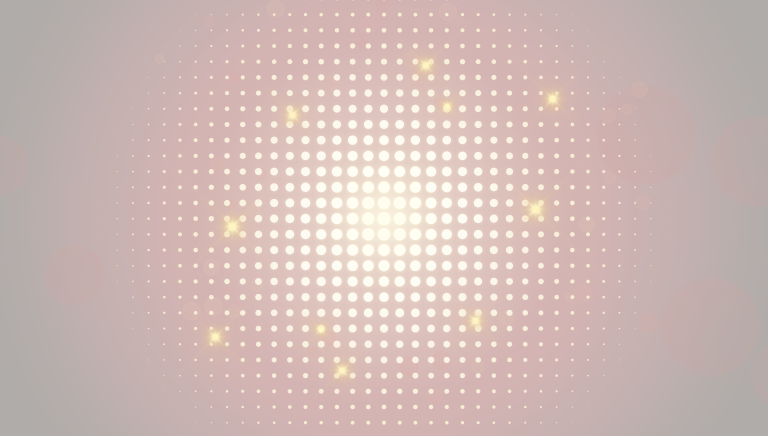
Give the GLSL for this background, as a Shadertoy shader.

```glsl
// A warm halftone light wall: a grid of cream dots that shrink with distance
// from a glowing centre, over a rose-to-grey radial gradient with faint bokeh.
// Golden sparkles lie in pairs mirrored through the centre.

// Sine-free hash: one number in, two values in 0..1 out
vec2 hash21(float n) {
    vec3 q = fract(vec3(n) * vec3(0.1031, 0.1030, 0.0973));
    q += dot(q, q.yzx + 33.33);
    return fract((q.xx + q.yz) * q.zy);
}

// Radial gradient: pale centre, rose ring, grey rim
vec3 backdrop(float r) {
    vec3 color = mix(vec3(0.92, 0.85, 0.80), vec3(0.87, 0.765, 0.745), smoothstep(0.0, 0.27, r));
    color = mix(color, vec3(0.83, 0.705, 0.70), smoothstep(0.2, 0.45, r));
    color = mix(color, vec3(0.77, 0.695, 0.69), smoothstep(0.43, 0.70, r));
    return mix(color, vec3(0.69, 0.675, 0.665), smoothstep(0.62, 0.95, r));
}

// Soft disc with a slightly brighter rim
float bokeh(vec2 d, float radius) {
    float t = length(d) / radius;
    return (1.0 - smoothstep(0.92, 1.04, t)) * (0.65 + 0.35 * t * t);
}

// Round glow with long diagonal rays and short upright ones
float sparkle(vec2 d, float size) {
    vec2 a = abs(d) / size;
    vec2 b = abs(vec2(d.x + d.y, d.x - d.y)) * 0.707 / size;
    float glow = 0.75 * exp(-dot(d, d) / (size * size * 0.00045))
               + 0.30 * exp(-length(a) / 0.032);
    float diagonal = exp(-b.x / 0.0028 - b.y / 0.065) + exp(-b.y / 0.0028 - b.x / 0.065);
    float upright = exp(-a.x / 0.0025 - a.y / 0.025) + exp(-a.y / 0.0025 - a.x / 0.025);
    return glow + 0.42 * diagonal + 0.3 * upright;
}

void mainImage(out vec4 fragColor, in vec2 fragCoord) {
    // Centred coordinates, canvas height = 1
    vec2 p = (fragCoord - 0.5 * iResolution.xy) / iResolution.y;
    float pixel = 1.0 / iResolution.y;
    float r = length(p);
    vec3 color = backdrop(r);

    // Large bokeh near the sides: x, y, radius
    vec3 discs[6] = vec3[6](
        vec3(0.60, 0.19, 0.115), vec3(0.855, 0.13, 0.105), vec3(0.75, -0.25, 0.115),
        vec3(-0.885, 0.12, 0.07), vec3(0.92, -0.36, 0.08), vec3(-0.71, -0.13, 0.07));
    for (int i = 0; i < 6; i++) {
        color = mix(color, vec3(0.83, 0.64, 0.63), 0.22 * bokeh(p - discs[i].xy, discs[i].z));
    }

    // Small bokeh scattered in a ring
    for (int i = 0; i < 48; i++) {
        vec2 h = hash21(float(i) + 7.0);
        vec2 k = hash21(float(i) + 91.0);
        float angle = 6.2832 * h.x;
        vec2 center = mix(0.28, 0.66, h.y) * vec2(cos(angle), sin(angle));
        vec3 tint = mix(vec3(0.88, 0.65, 0.63), vec3(0.90, 0.78, 0.71), k.y);
        color = mix(color, tint, 0.25 * bokeh(p - center, mix(0.011, 0.023, k.x)));
    }

    // Halftone grid: dot size and halo fall off from the centre
    vec2 grid = p + vec2(0.0, 0.0015);
    vec2 cell = round(grid / 0.036);
    float cellR = 0.036 * length(cell);
    float dotRadius = max(0.0150 - 0.0225 * cellR, 0.0);
    float edge = length(grid - 0.036 * cell) - dotRadius;
    float halo = exp(-max(edge, 0.0) / 0.0035) * exp(-cellR * cellR / 0.045);
    color = mix(color, vec3(0.99, 0.95, 0.83), 0.6 * halo);
    float cover = clamp(0.5 - edge / pixel, 0.0, 1.0) * min(2.0 * dotRadius / pixel, 1.0);
    vec3 dotColor = mix(vec3(1.0, 1.0, 0.97), vec3(0.97, 0.92, 0.82), smoothstep(0.1, 0.6, cellR));
    color = mix(color, dotColor, 0.96 * cover);

    // Central bloom
    color = mix(color, vec3(1.0, 0.99, 0.90), 0.6 * exp(-r * r / 0.0065));

    // Sparkles: x, y, size, each repeated at the opposite point
    vec3 sparks[5] = vec3[5](
        vec3(0.096, 0.350, 0.85), vec3(0.145, 0.256, 0.65), vec3(0.387, 0.273, 0.9),
        vec3(-0.210, 0.236, 0.85), vec3(0.348, 0.020, 1.1));
    float shine = 0.0;
    for (int i = 0; i < 5; i++) {
        shine += sparkle(p - sparks[i].xy, sparks[i].z) + sparkle(p + sparks[i].xy, sparks[i].z);
    }
    vec3 gold = mix(vec3(0.93, 0.82, 0.60), vec3(1.0, 0.97, 0.76), smoothstep(0.3, 1.3, shine));
    color = mix(color, gold, min(0.75 * shine, 0.95));

    fragColor = vec4(color, 1.0);
}
```
